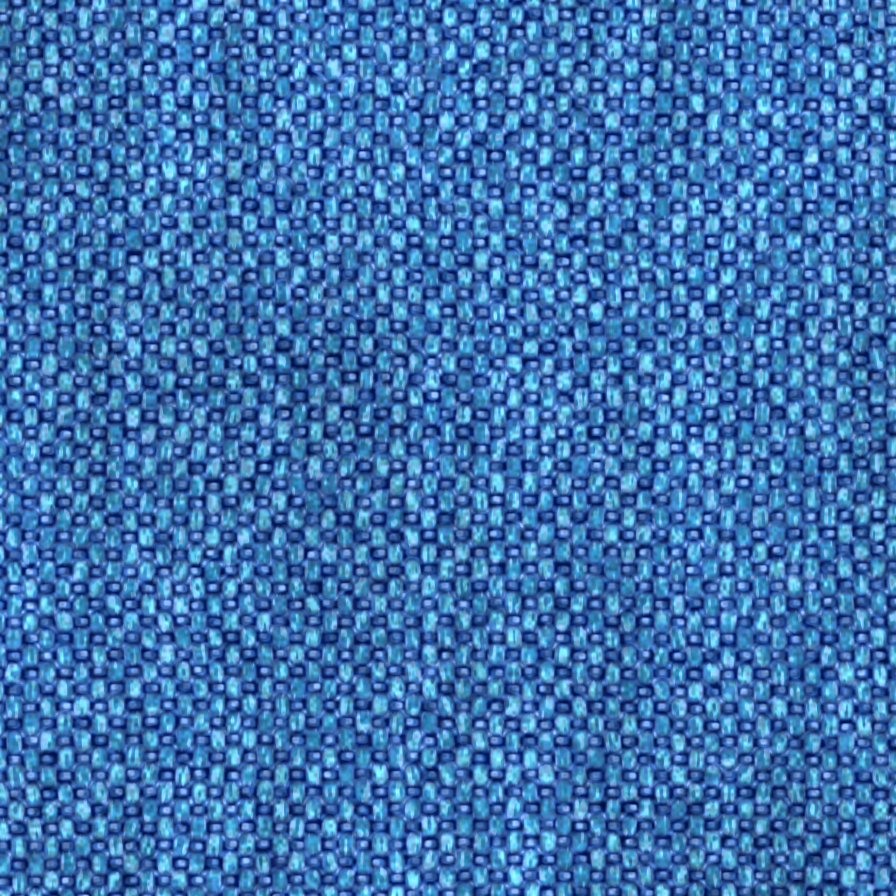
This texture is drawn by a three.js fragment shader. Its source:

```glsl
// Blue woven cloth: bright upright warp floats in a staggered lattice over navy gaps,
// with small weft knots and pale glints between them. Two offset grids are layered
// as soft rounded shapes, then varied by fibre noise, yarn tint and uneven light.
varying vec2 vUv;

const vec2 REPEATS = vec2(27.0, 26.0);
const float TAU = 6.28318;
const vec3 NAVY = vec3(0.015, 0.09, 0.35);
const vec3 DEEP = vec3(0.10, 0.26, 0.53);
const vec3 WEFT = vec3(0.24, 0.42, 0.70);
const vec3 TEAL = vec3(0.20, 0.55, 0.75);
const vec3 CYAN = vec3(0.43, 0.82, 0.94);
const vec3 GLINT = vec3(0.54, 0.70, 0.95);

float hash(vec2 p) {
  vec3 q = fract(vec3(p.xyx) * 0.1031);
  q += dot(q, q.yzx + 33.33);
  return fract((q.x + q.y) * q.z);
}

vec2 hash2(vec2 p) {
  return vec2(hash(p + 3.7), hash(p + 91.3));
}

float noise(vec2 p) {
  vec2 i = floor(p);
  vec2 f = fract(p);
  f = f * f * (3.0 - 2.0 * f);
  float low = mix(hash(i), hash(i + vec2(1.0, 0.0)), f.x);
  float high = mix(hash(i + vec2(0.0, 1.0)), hash(i + 1.0), f.x);
  return mix(low, high, f.y);
}

// Soft mask of a rounded block: 1 inside, 0 outside
float block(vec2 p, vec2 radius, float softness) {
  vec2 q = abs(p / radius);
  float d = pow(dot(q * q, q), 1.0 / 3.0);
  return 1.0 - smoothstep(1.0 - softness, 1.0 + softness, d);
}

// Fine ground weave: navy pits beside the floats, thread scraps on the diagonals
vec3 groundWeave(vec2 p) {
  vec2 wave = cos(2.0 * TAU * p);
  float scrap = noise(p * vec2(5.0, 6.0) + 13.0);
  float raised = 0.5 * wave.x * wave.y + 0.5 + 0.9 * (scrap - 0.5);
  vec3 col = mix(NAVY, DEEP, smoothstep(0.25, 0.65, raised));
  col = mix(col, WEFT, smoothstep(0.6, 0.95, raised));
  return mix(col, GLINT, smoothstep(0.95, 1.3, raised));
}

// Weft knot with a pale glint, centred in each cell
vec3 addKnot(vec3 base, vec2 p, float seed) {
  vec2 id = floor(p) + seed;
  vec2 q = fract(p) - 0.5 - (hash2(id) - 0.5) * 0.08;
  float tone = hash(id + 17.0);
  vec3 col = mix(base, mix(DEEP, WEFT, 0.2 + 0.8 * tone), block(q, vec2(0.18, 0.11), 0.4));
  vec2 spot = q - vec2(0.16 * (hash(id + 37.0) - 0.5), 0.02);
  return mix(col, GLINT, block(spot, vec2(0.10, 0.08), 0.5) * (0.35 + 0.65 * tone));
}

// Raised warp float with fine upright fibres and a darker rim
vec3 addFloat(vec3 base, vec2 p, float seed) {
  vec2 id = floor(p) + seed;
  vec2 vary = hash2(id) - 0.5;
  vec2 q = fract(p) - 0.5 - vary * 0.05;
  q.x += q.y * (hash(id + 29.0) - 0.5) * 0.16;
  vec2 radius = vec2(0.245, 0.325) * (1.0 + 0.16 * vary.yx);
  float fibre = noise(vec2(q.x * 10.0, q.y * 4.0) + id * 7.3);
  float tone = hash(id + 53.0);
  float core = block(q, radius * 0.75, 0.4);
  float shine = smoothstep(0.25, 0.75, fibre + 0.4 * (tone - 0.5));
  vec3 yarn = mix(WEFT * 0.9, mix(TEAL, CYAN, shine), core);
  yarn = mix(yarn, GLINT, 0.7 * smoothstep(0.62, 0.9, fibre));
  yarn = mix(yarn, WEFT, 0.6 * smoothstep(0.35, 0.1, fibre));
  return mix(base, yarn, block(q, radius, 0.22));
}

void main() {
  // Slightly uneven lattice
  vec2 bend = vec2(noise(vUv * 5.0), noise(vUv * 5.0 + 40.0)) - 0.5;
  vec2 p = vUv * REPEATS + bend * 0.2;
  vec3 col = groundWeave(p);

  // Knots fill the gaps of the staggered floats
  for (int i = 0; i < 2; i++) {
    float k = float(i);
    col = addKnot(col, p + vec2(0.5 - 0.5 * k, 0.5 * k), 11.0 + k * 61.0);
  }
  for (int i = 0; i < 2; i++) {
    float k = float(i);
    col = addFloat(col, p + 0.5 * k, 131.0 + k * 83.0);
  }

  // Broad light, faint vertical yarn bands and fine grain
  float cloud = noise(vUv * 3.5 + 9.0) - 0.5;
  float band = noise(vec2(vUv.x * 27.0, vUv.y * 2.0) + 70.0) - 0.5;
  float grain = noise(vUv * 230.0) - 0.5;
  col *= 1.0 + 0.12 * cloud + 0.14 * band + 0.42 * grain;
  col += vec3(0.11, 0.08, 0.09) * (noise(vUv * 190.0 + 25.0) - 0.5);

  gl_FragColor = vec4(clamp(col, 0.0, 1.0), 1.0);
}
```
